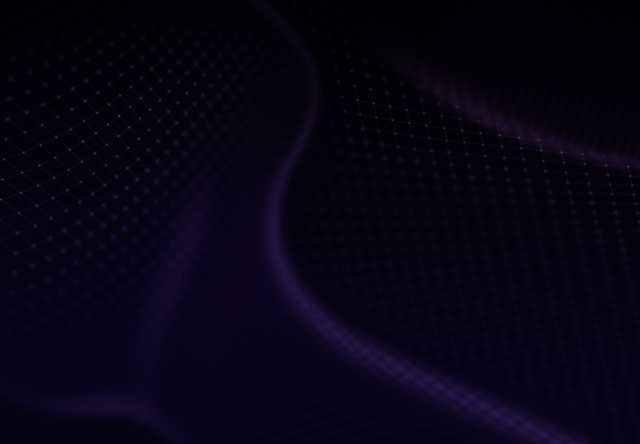
Write a Shadertoy shader that draws this background.

```glsl
const vec3 VIOLET = vec3(0.105, 0.067, 0.165);
const vec3 MAUVE = vec3(0.120, 0.065, 0.150);
const vec3 DOT_SHARP = vec3(0.25, 0.22, 0.34);
const vec3 DOT_SOFT = vec3(0.022, 0.015, 0.045);

vec2 bezier(vec2 a, vec2 b, vec2 c, vec2 d, float t) {
    float s = 1.0 - t;
    return s * s * s * a + 3.0 * s * s * t * b + 3.0 * s * t * t * c + t * t * t * d;
}

// Signed distance to a cubic curve, and the position along it
vec2 curveField(vec2 p, vec2 a, vec2 b, vec2 c, vec2 d) {
    vec2 nearest = vec2(100.0, 0.0);
    vec2 start = a;
    for (int i = 1; i <= 24; i++) {
        vec2 end = bezier(a, b, c, d, float(i) / 24.0);
        vec2 edge = end - start, rel = p - start;
        float h = clamp(dot(rel, edge) / dot(edge, edge), 0.0, 1.0);
        float dist = length(rel - edge * h);
        if (dist < abs(nearest.x)) {
            float side = edge.x * rel.y - edge.y * rel.x;
            nearest = vec2(side < 0.0 ? -dist : dist, (float(i) - 1.0 + h) / 24.0);
        }
        start = end;
    }
    return nearest;
}

vec2 closer(vec2 a, vec2 b) {
    return abs(a.x) < abs(b.x) ? a : b;
}

// Bell with its own width on each side of zero
float ridgeGlow(float d, float below, float above) {
    float w = d < 0.0 ? below : above;
    return exp(-d * d / (w * w));
}

float blob(vec2 p, vec2 center, vec2 radius) {
    vec2 q = (p - center) / radius;
    return exp(-dot(q, q));
}

// Round dots (x) and joining threads (y) of a warped grid
vec2 meshMarks(vec2 grid, float radius, float unit) {
    vec2 cell = fract(grid) - 0.5;
    vec2 gx = dFdx(grid), gy = dFdy(grid);
    vec2 offset = inverse(mat2(gx, gy)) * cell * unit;
    vec2 gap = abs(cell) * unit / sqrt(gx * gx + gy * gy);
    float thread = min(gap.x, gap.y) / (0.0012 + 0.3 * radius);
    return vec2(exp(-dot(offset, offset) / (radius * radius)), exp(-thread * thread));
}

vec3 meshLight(vec2 grid, float blur, float unit) {
    vec2 marks = meshMarks(grid, 0.0023 + 0.0070 * blur, unit);
    vec3 tint = mix(DOT_SHARP, DOT_SOFT, pow(blur, 0.4));
    return tint * (marks.x + 0.12 * marks.y);
}

void mainImage(out vec4 fragColor, in vec2 fragCoord) {
    float unit = 1.0 / iResolution.y;
    vec2 p = fragCoord * unit;
    p.x *= 1.4382 * iResolution.y / iResolution.x;

    // Ridge curves
    vec2 upper = curveField(p, vec2(0.57, 1.01), vec2(0.69, 0.90), vec2(0.765, 0.815), vec2(0.655, 0.64));
    vec2 middle = curveField(p, vec2(0.655, 0.64), vec2(0.59, 0.53), vec2(0.59, 0.37), vec2(0.765, 0.244));
    vec2 lower = curveField(p, vec2(0.765, 0.244), vec2(0.86, 0.176), vec2(1.10, 0.08), vec2(1.30, -0.015));
    vec2 spine = closer(upper, closer(middle + vec2(0.0, 1.0), lower + vec2(0.0, 2.0)));
    vec2 crest = curveField(p, vec2(0.79, 0.96), vec2(0.97, 0.77), vec2(1.15, 0.67), vec2(1.45, 0.628));
    vec2 fold = curveField(p, vec2(0.46, 0.62), vec2(0.46, 0.45), vec2(0.33, 0.32), vec2(0.325, 0.10));
    vec2 wave = curveField(p, vec2(-0.02, 0.145), vec2(0.17, 0.0), vec2(0.25, 0.18), vec2(0.43, -0.02));
    float rightSide = smoothstep(-0.02, 0.03, spine.x);
    float aboveCrest = smoothstep(-0.01, 0.02, crest.x) * smoothstep(0.75, 0.95, p.x);

    // Backdrop and broad haze
    vec3 color = mix(vec3(0.021, 0.009, 0.080), vec3(0.005, 0.002, 0.016), smoothstep(0.30, 1.0, p.y));
    color *= 1.0 - 0.22 * rightSide * smoothstep(0.10, 0.4, p.y);
    color += vec3(0.017, 0.009, 0.028) * blob(p, vec2(0.52, 0.48), vec2(0.22, 0.36)) * (1.0 - rightSide);
    color += vec3(0.008, 0.005, 0.014) * blob(p, vec2(0.30, 0.15), vec2(0.45, 0.20));
    color += vec3(0.009, 0.006, 0.016) * blob(p, vec2(1.10, 0.02), vec2(0.45, 0.25));

    // Left mesh
    float leftRow = p.y - 0.3 * p.x - 0.9 * p.x * p.x;
    float leftColumn = p.y + 0.7 * p.x + 0.8 * p.x * p.x;
    float leftBlur = smoothstep(0.02, 0.36, abs(p.y - 0.58 - 0.5 * p.x) + 0.8 * max(p.x - 0.28, 0.0));
    vec3 leftMesh = meshLight(vec2(leftColumn / 0.048, leftRow / 0.044), leftBlur, unit);
    float leftFade = smoothstep(0.10, 0.45, p.y) * (1.0 - 0.8 * smoothstep(0.75, 1.0, p.y));
    leftFade *= 1.0 - smoothstep(0.32, 0.68, p.x - 0.3 * (p.y - 0.6));
    color += leftMesh * leftFade * (1.0 - rightSide);

    // Right mesh
    float rightRow = p.y + (p.x - 0.7) * (0.9 * (p.y - 0.4) - 0.1);
    float rightColumn = log(max(p.x + 0.2 * p.y + 0.3, 0.1));
    float focus = 0.67 + 0.18 * exp(-6.0 * (p.x - 0.72)) - 0.25 * max(p.x - 1.18, 0.0);
    float rightBlur = smoothstep(0.005, 0.17, abs(p.y - focus) * (1.0 - 0.4 * smoothstep(1.2, 1.43, p.x)));
    vec3 rightMesh = meshLight(vec2(rightColumn * 37.0, rightRow / 0.034), rightBlur, unit);
    float rightFade = smoothstep(0.0, 0.12, spine.x) * (1.0 - aboveCrest);
    rightFade *= 1.0 - 0.8 * smoothstep(0.0, 0.16, p.y - focus);
    color += 0.8 * rightMesh * rightFade;

    // Fine folds between the ridges, and streaks behind the crest
    float pleats = sin(230.0 * (p.y - 0.65 * p.x + 0.25 * p.x * p.x));
    color += vec3(0.0025, 0.0015, 0.006) * pleats * (1.0 - rightSide) * smoothstep(0.35, 0.65, p.x);
    float streaks = 0.5 + 0.5 * sin(240.0 * (p.x - 0.38 * p.y));
    color += MAUVE * (0.10 + 0.15 * streaks) * aboveCrest * exp(-8.0 * max(crest.x, 0.0)) * smoothstep(0.9, 1.2, p.x);

    // Long central ridge, beaded towards its lower end
    float beadZone = smoothstep(1.4, 2.3, spine.y);
    float beads = sin(spine.y * 75.0 + spine.x * 90.0) * sin(spine.y * 40.0 - spine.x * 190.0);
    float spineWidth = mix(0.014, 0.030, smoothstep(0.6, 2.3, spine.y));
    float spinePower = mix(0.25, 0.82, smoothstep(0.3, 1.7, spine.y));
    float spineCore = ridgeGlow(spine.x, spineWidth, spineWidth * 0.85);
    color += VIOLET * spinePower * spineCore * (1.0 + 0.35 * beads * beadZone);
    color += VIOLET * 0.13 * spinePower * ridgeGlow(spine.x, 0.08, 0.04);

    // Crest at the upper right
    float crestPower = smoothstep(0.0, 0.5, crest.y);
    float crestWidth = mix(0.040, 0.014, smoothstep(0.35, 1.0, crest.y));
    float crestBeads = 1.0 + 0.22 * sin(crest.y * 110.0 + crest.x * 130.0);
    color += MAUVE * crestPower * 0.60 * ridgeGlow(crest.x, 0.018, crestWidth) * crestBeads;

    // Soft fold on the left
    float foldPower = smoothstep(0.0, 0.35, fold.y) * (1.0 - 0.75 * smoothstep(0.55, 1.0, fold.y));
    color += VIOLET * (0.06 + 0.24 * foldPower) * ridgeGlow(fold.x, 0.042, 0.026);

    // Low wave with darkness beneath it
    float shade = (1.0 - smoothstep(-0.06, 0.005, wave.x)) * (1.0 - smoothstep(0.30, 0.42, p.x));
    color = mix(color, vec3(0.012, 0.004, 0.058), 0.85 * shade);
    float wavePower = 0.18 + 0.36 * blob(p, vec2(0.25, 0.08), vec2(0.10, 0.10));
    color += VIOLET * wavePower * ridgeGlow(wave.x, 0.020, 0.032);

    fragColor = vec4(color, 1.0);
}
```
